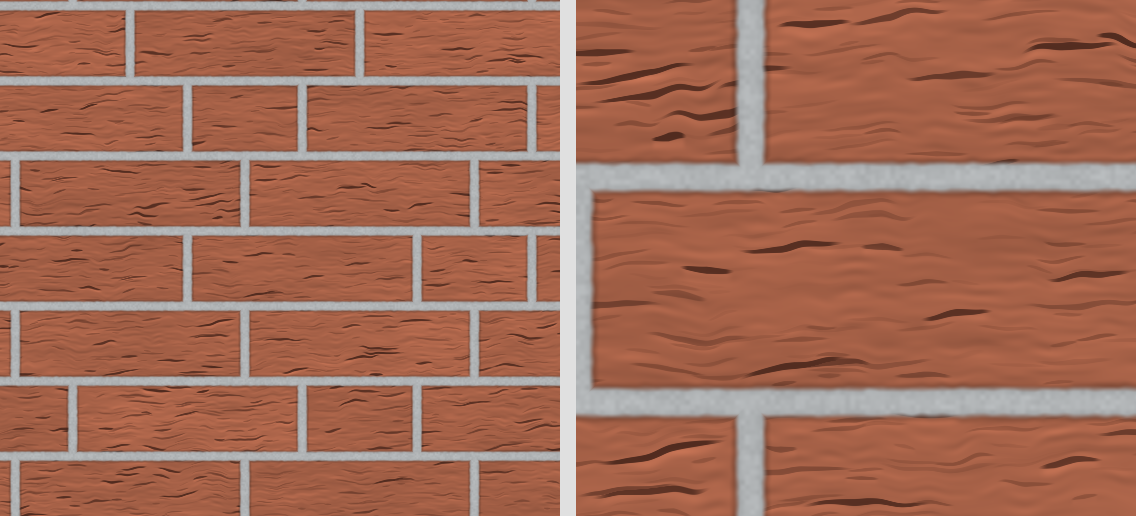
Left, the full canvas; right, a detail of the centre.
Give the GLSL for this texture, as a Shadertoy shader.

```glsl
// Red brick wall in an irregular bond: grooved clay faces and pale grey mortar joints.

float hash(vec2 p) {
    vec3 q = fract(p.xyx * vec3(0.1031, 0.1030, 0.0973));
    q += dot(q, q.yzx + 33.33);
    return fract((q.x + q.y) * q.z);
}

float noise(vec2 p) {
    vec2 i = floor(p), f = fract(p);
    f = f * f * (3.0 - 2.0 * f);
    return mix(mix(hash(i), hash(i + vec2(1, 0)), f.x),
               mix(hash(i + vec2(0, 1)), hash(i + vec2(1, 1)), f.x), f.y);
}

// Fine clay relief, drawn out along the brick
float grain(vec2 p) {
    return 0.6 * noise(p * vec2(2.5, 13.0)) + 0.4 * noise(p * vec2(7.0, 31.0));
}

// Scattered tapered fissures: x = dark groove, y = lit lower lip
vec2 fissures(vec2 p, float density, float pixel) {
    vec2 cellSize = vec2(0.46, 0.115), home = floor(p / cellSize), result = vec2(0);
    for (int j = -1; j <= 1; j++)
    for (int i = -1; i <= 1; i++) {
        vec2 cell = home + vec2(i, j);
        float depth = hash(cell + 41.7);
        vec2 jitter = vec2(hash(cell + 3.1), hash(cell + 17.9));
        vec2 d = p - (cell + jitter) * cellSize;
        float halfLength = mix(0.08, 0.32, hash(cell + 29.3));
        d.y += d.x * mix(-0.04, 0.14, hash(cell + 57.1));
        float taper = max(0.0, 1.0 - abs(d.x) / halfLength);
        float width = 0.017 * sqrt(taper) * mix(0.5, 1.0, depth);
        float strength = smoothstep(1.0 - density, 1.1, depth) * smoothstep(0.0, 0.35, taper);
        float groove = 1.0 - smoothstep(width - 0.6 * pixel, width + 0.6 * pixel, abs(d.y));
        float lip = smoothstep(0.0, 0.02, d.y) * (1.0 - smoothstep(0.02, 0.06, d.y));
        result = max(result, strength * vec2(groove, lip));
    }
    return result;
}

void mainImage(out vec4 fragColor, in vec2 fragCoord) {
    // One unit is one course; y runs down from the first full joint
    float pixel = 6.874 / iResolution.y;
    vec2 p = vec2(fragCoord.x, iResolution.y - fragCoord.y) * pixel - vec2(0.204, 0.078);
    float row = floor(p.y);

    // Joints fall on quarter-brick steps; some courses hold one half brick
    const int firstJoint[8] = int[8](1, 2, 3, 0, 3, 0, 1, 0);
    const int halfEnd[8] = int[8](99, 99, 5, 99, 9, 99, 7, 99);
    int course = clamp(int(row) + 1, 0, 7);
    float quarter = 0.7646, q = p.x / quarter;
    float cut = float(halfEnd[course]);
    float start = q < cut ? float(firstJoint[course]) : cut;
    float left = start + 4.0 * floor((q - start) / 4.0);
    float right = q < cut ? min(left + 4.0, cut) : left + 4.0;

    // Distance inward from the brick edge
    vec2 inset = vec2(min(q - left, right - q) * quarter, min(p.y - row, row + 1.0 - p.y));
    float edge = min(inset.x, inset.y) - 0.064 + 0.008 * (noise(p * 22.0) - 0.5);

    // Each brick has its own stretch of clay
    float seed = hash(vec2(row, left) + 20.0);
    vec2 clay = p + vec2(37.0, 53.0) * seed + 20.0;
    vec2 bent = clay;
    bent.y += 0.09 * noise(clay * vec2(2.6, 2.0)) + 0.035 * noise(clay * vec2(9.0, 6.0));

    float relief = grain(bent) - grain(bent - vec2(0.0, 0.022));
    vec2 fissure = fissures(bent, mix(0.5, 0.9, seed), pixel);
    vec2 hairline = fissures(bent * 1.6 + 9.0, 0.7, pixel * 1.6);

    vec3 brick = vec3(0.655, 0.382, 0.280) * mix(0.97, 1.02, hash(vec2(left, row) + 70.0));
    brick *= 1.0 + 0.28 * relief + 0.08 * (noise(clay * vec2(1.5, 4.0)) - 0.5);
    brick *= 1.0 + 0.10 * fissure.y + 0.05 * hairline.y;
    brick = mix(brick, vec3(0.24, 0.12, 0.085), 0.85 * fissure.x);
    brick = mix(brick, vec3(0.36, 0.19, 0.13), 0.45 * hairline.x);
    brick *= mix(0.80, 1.0, smoothstep(0.0, 0.035, edge));

    // Sandy mortar, shaded where it meets the clay
    vec3 mortar = vec3(0.695, 0.708, 0.715) * mix(0.93, 1.0, smoothstep(0.0, 0.045, -edge));
    mortar *= 1.0 + 0.07 * (noise(p * 45.0) - 0.5) + 0.04 * (noise(p * 14.0) - 0.5);

    float soft = max(0.017, 0.7 * pixel);
    fragColor = vec4(mix(mortar, brick, smoothstep(-soft, soft, edge + 0.003)), 1.0);
}
```
